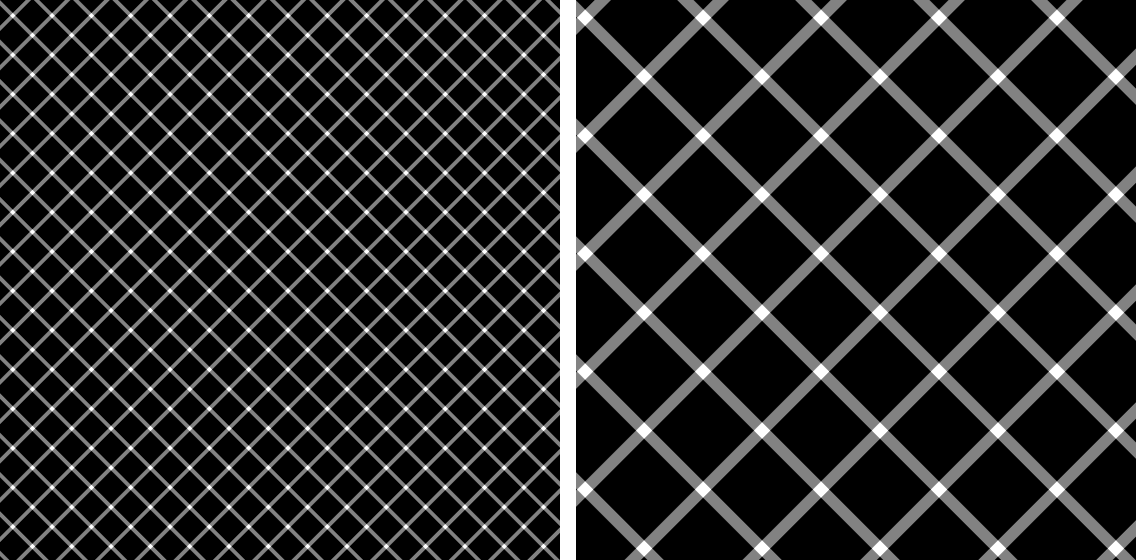
Left: the whole. Right: its middle third, enlarged.
Write a WebGL 2 fragment shader that draws this pattern.

```glsl
#version 300 es
precision highp float;

uniform vec2 u_resolution;
out vec4 fragColor;

const float REPEATS = 14.243;                  // crossings along one row
const vec2 CROSSING = vec2(0.5143, 0.4806);    // position of one crossing
const float LINE_WIDTH = 0.00686;              // measured across the line
const vec3 GROUND_COLOR = vec3(0.0);
const vec3 LINE_COLOR = vec3(0.51);
const vec3 CROSSING_COLOR = vec3(1.0);

// Distance to the nearest multiple of the spacing
float distanceToLine(float position, float spacing) {
    return abs(fract(position / spacing + 0.5) - 0.5) * spacing;
}

// Smooth-edged coverage of one family of parallel lines
float lineCoverage(float position, float spacing, float pixelSize) {
    float edge = LINE_WIDTH * 0.5 - distanceToLine(position, spacing);
    return clamp(edge / pixelSize + 0.5, 0.0, 1.0);
}

void main() {
    float canvasSize = min(u_resolution.x, u_resolution.y);
    vec2 point = gl_FragCoord.xy / canvasSize - CROSSING;
    float pixelSize = 1.0 / canvasSize;

    // Turn the axes by 45 degrees
    vec2 diagonal = vec2(point.x + point.y, point.x - point.y) * sqrt(0.5);
    float spacing = sqrt(0.5) / REPEATS;

    float rising = lineCoverage(diagonal.y, spacing, pixelSize);
    float falling = lineCoverage(diagonal.x, spacing, pixelSize);

    // Lines over the ground, brightened where both overlap
    vec3 color = mix(GROUND_COLOR, LINE_COLOR, max(rising, falling));
    color = mix(color, CROSSING_COLOR, rising * falling);
    fragColor = vec4(color, 1.0);
}
```
